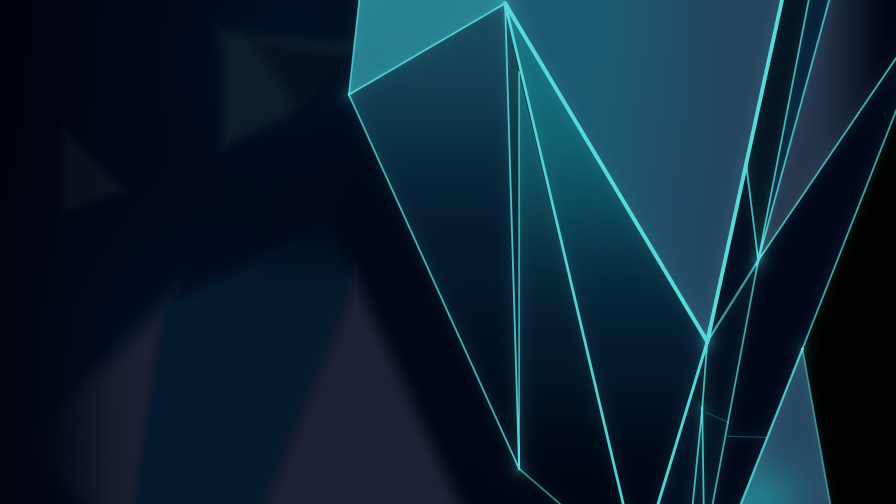
Write a WebGL 2 fragment shader that draws this background.

```glsl
#version 300 es
precision highp float;
// Dark faceted crystal with glowing cyan edges before blurred navy shards.
uniform vec2 u_resolution;
out vec4 outColor;

// Mesh corners on a canvas 16 wide and 9 high; outer ones lie just off canvas
const vec2 APEX = vec2(9.02, 8.94), APEX_TOP = vec2(9.1, 9.3);
const vec2 LEFT = vec2(6.23, 7.31), LEFT_TOP = vec2(6.45, 9.3);
const vec2 KEEL = vec2(9.27, 0.63), KEEL_END = vec2(10.35, -0.3);
const vec2 SPLIT = vec2(9.27, 7.71), FOLD_END = vec2(11.2, -0.3);
const vec2 HUB = vec2(12.63, 2.9), HUB_TOP = vec2(14.03, 9.3);
const vec2 HUB_END = vec2(11.66, -0.3), NOTCH = vec2(13.33, 6.02);
const vec2 KNOT = vec2(13.54, 4.35), KNOT_END = vec2(12.67, -0.3);
const vec2 RIB_A = vec2(14.5, 9.3), RIB_B = vec2(14.89, 9.3);
const vec2 WING = vec2(16.3, 8.4), RIM = vec2(16.3, 7.78);
const vec2 HIP = vec2(14.33, 2.77), HIP_IN = vec2(13.11, -0.3);
const vec2 HIP_OUT = vec2(14.88, -0.3), FORK = vec2(12.54, 1.71);

const vec3 INK = vec3(0.0, 0.02, 0.075);
const vec3 NAVY = vec3(0.015, 0.105, 0.185);
const vec3 SLATE = vec3(0.12, 0.22, 0.30);
const vec3 MAUVE = vec3(0.125, 0.14, 0.22);
const vec3 TEAL = vec3(0.10, 0.33, 0.415);
const vec3 AQUA = vec3(0.14, 0.48, 0.54);
const vec3 CYAN = vec3(0.34, 0.85, 0.86);

// Signed distance to the line a-b, negative on its right
float side(vec2 p, vec2 a, vec2 b) {
    vec2 e = normalize(b - a), q = p - a;
    return e.x * q.y - e.y * q.x;
}

// Convex shapes with clockwise corners; blur is the edge softness
float tri(vec2 p, vec2 a, vec2 b, vec2 c, float blur) {
    float d = max(side(p, a, b), max(side(p, b, c), side(p, c, a)));
    return 1.0 - smoothstep(-blur, blur, d);
}

float quad(vec2 p, vec2 a, vec2 b, vec2 c, vec2 d, float blur) {
    float s = max(max(side(p, a, b), side(p, b, c)), max(side(p, c, d), side(p, d, a)));
    return 1.0 - smoothstep(-blur, blur, s);
}

// Glowing segment: crisp core plus a soft halo
float edge(vec2 p, vec2 a, vec2 b, float width, float power, float px) {
    vec2 q = p - a, e = b - a;
    float d = length(q - e * clamp(dot(q, e) / dot(e, e), 0.0, 1.0));
    float core = clamp((width - d) / px + 0.5, 0.0, 1.0);
    return power * (core + 0.14 * exp(-d / 0.1));
}

float spot(vec2 p, vec2 center, float radius) {
    vec2 q = (p - center) / radius;
    return exp(-dot(q, q));
}

vec3 backdrop(vec2 p) {
    vec3 c = INK + NAVY * (0.35 * spot(p, vec2(5.2, 8.2), 2.2) + 0.3 * spot(p, vec2(3.5, 2.5), 3.0));
    // Blurred shards
    c = mix(c, MAUVE * 0.95, 0.9 * smoothstep(0.3, 2.6, p.x)
        * tri(p, vec2(0.3, 1.0), vec2(3.0, 3.6), vec2(2.4, -0.8), 0.3));
    c = mix(c, NAVY, quad(p, vec2(3.0, 3.55), vec2(5.8, 5.1), vec2(6.35, 4.0), vec2(4.5, -0.5), 0.2)
        * smoothstep(5.6, 3.2, p.y));
    c = mix(c, NAVY, quad(p, vec2(3.0, 3.55), vec2(4.5, 3.5), vec2(4.6, -0.5), vec2(2.35, -0.5), 0.15));
    c = mix(c, MAUVE, 0.9 * tri(p, vec2(6.35, 4.0), vec2(8.4, -0.4), vec2(4.5, -0.5), 0.25));
    c = mix(c, SLATE * 0.6, 0.75 * quad(p, vec2(3.95, 8.45), vec2(6.4, 8.2), vec2(5.1, 6.9), vec2(4.0, 6.4), 0.18));
    c = mix(c, INK, 0.5 * tri(p, vec2(4.5, 8.3), vec2(6.4, 8.0), vec2(5.3, 7.1), 0.2));
    c = mix(c, SLATE * 0.5, 0.6 * tri(p, vec2(1.15, 6.7), vec2(2.2, 5.6), vec2(1.15, 5.25), 0.13));
    c *= mix(0.55, 1.0, smoothstep(-0.5, 2.5, p.x));
    return c * smoothstep(14.6, 13.0, p.x);
}

vec3 facets(vec3 c, vec2 p, float px) {
    float rise = p.y / 9.0;
    float shine = spot(p, APEX, 3.0);
    // Left flank
    vec3 flank = mix(INK, NAVY, smoothstep(0.05, 0.6, rise));
    flank = mix(flank, TEAL * 0.85, smoothstep(0.5, 0.98, rise));
    c = mix(c, AQUA * mix(0.85, 1.05, rise), quad(p, LEFT, LEFT_TOP, APEX_TOP, APEX, px));
    c = mix(c, flank, tri(p, LEFT, APEX, KEEL, px));
    c = mix(c, flank * 0.85, tri(p, APEX, SPLIT, KEEL, px));
    // Front folds, fading to ink toward the bottom
    vec3 fold = mix(INK, NAVY, smoothstep(0.02, 0.35, rise));
    fold = mix(fold, AQUA * vec3(0.5, 0.87, 0.87), smoothstep(0.28, 0.85, rise));
    c = mix(c, fold * 0.9, quad(p, SPLIT, FOLD_END, KEEL_END, KEEL, px));
    c = mix(c, fold, quad(p, APEX, HUB, HUB_END, FOLD_END, px));
    vec3 roof = mix(TEAL, SLATE * 1.2, smoothstep(10.5, 13.5, p.x)) + 0.06 * shine * AQUA;
    c = mix(c, roof, quad(p, APEX, APEX_TOP, HUB_TOP, HUB, px));
    // Right side
    c = mix(c, NAVY * 0.6, quad(p, HUB_TOP, RIB_A, KNOT, NOTCH, px));
    c = mix(c, INK * 1.3, tri(p, HUB, NOTCH, KNOT, px));
    c = mix(c, NAVY, tri(p, RIB_A, RIB_B, KNOT, px));
    vec3 wing = mix(SLATE * vec3(1.2, 0.9, 0.95), INK, smoothstep(14.4, 16.0, p.x));
    c = mix(c, wing, quad(p, RIB_B, vec2(16.4, 9.3), WING, KNOT, px));
    c = mix(c, INK * 1.2, quad(p, KNOT, WING, RIM, HIP, px));
    c = mix(c, INK * 1.2, quad(p, KNOT, HIP, HIP_IN, KNOT_END, px));
    c = mix(c, mix(INK, NAVY, 0.35), quad(p, HUB, KNOT, KNOT_END, HUB_END, px));
    vec3 foot = mix(SLATE * 1.25, AQUA, spot(p, vec2(13.5, 0.0), 0.8));
    return mix(c, foot, tri(p, HIP, HIP_OUT, HIP_IN, px));
}

float wires(vec2 p, float px) {
    float thin = 0.016, bold = 0.034;
    float g = edge(p, LEFT, LEFT_TOP, thin, 0.7, px) + edge(p, LEFT, APEX, thin, 0.8, px);
    g += edge(p, LEFT, KEEL, thin, 0.7, px) + edge(p, KEEL, KEEL_END, thin, 0.5, px);
    g += edge(p, APEX, KEEL, thin, 0.75, px) + edge(p, SPLIT, KEEL, thin, 0.6, px);
    g += edge(p, APEX, FOLD_END, 0.024, 0.85, px) + edge(p, APEX, HUB, bold, 1.0, px);
    g += edge(p, HUB, HUB_TOP, bold, 0.95, px) + edge(p, HUB, HUB_END, 0.026, 0.85, px);
    g += edge(p, HUB, KNOT, 0.02, 0.6, px) + edge(p, KNOT, WING, thin, 0.7, px);
    g += edge(p, NOTCH, KNOT, thin, 0.7, px) + edge(p, KNOT, RIB_A, thin, 0.7, px);
    g += edge(p, KNOT, RIB_B, thin, 0.7, px) + edge(p, KNOT, KNOT_END, thin, 0.65, px);
    g += edge(p, RIM, HIP, thin, 0.65, px) + edge(p, HIP, HIP_IN, 0.02, 0.75, px);
    g += edge(p, HIP, HIP_OUT, thin, 0.5, px) + edge(p, HUB, FORK, thin, 0.7, px);
    g += edge(p, FORK, vec2(12.34, -0.3), thin, 0.7, px) + edge(p, FORK, vec2(12.57, -0.3), thin, 0.7, px);
    g += edge(p, vec2(12.62, 1.63), vec2(13.0, 1.46), 0.008, 0.25, px);
    return g + edge(p, vec2(13.0, 1.21), vec2(13.67, 1.19), 0.008, 0.3, px);
}

void main() {
    float px = 9.0 / u_resolution.y;
    vec2 p = gl_FragCoord.xy * vec2(16.0, 9.0) / u_resolution;
    vec3 color = facets(backdrop(p), p, px);
    color = mix(color, CYAN, min(wires(p, px), 1.0));
    outColor = vec4(color, 1.0);
}
```
